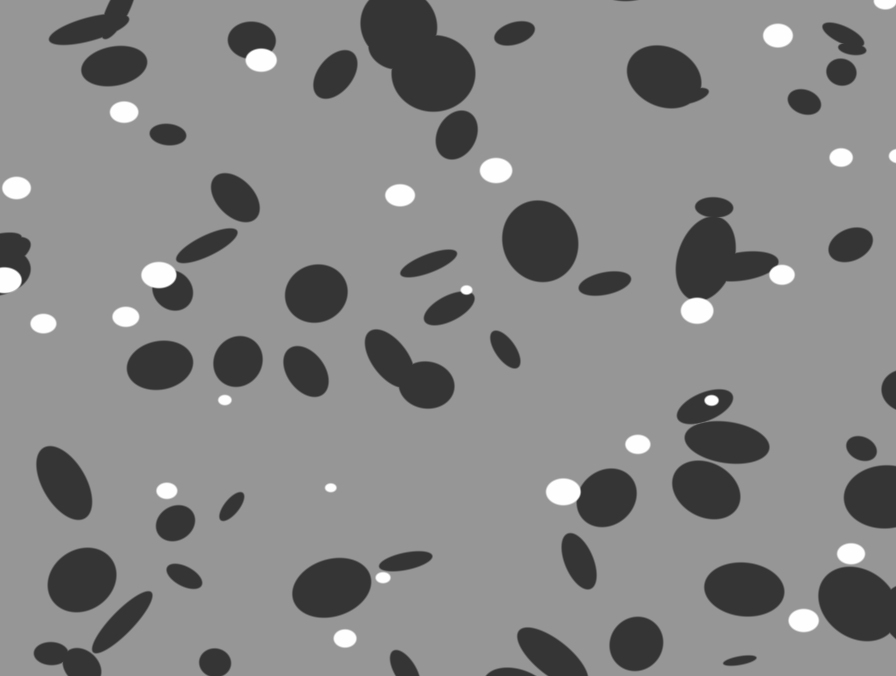
Write a Shadertoy shader that draws this pattern.

```glsl
// Scattered dark tilted ellipses and small white level ovals on flat grey.

const vec3 GREY = vec3(0.59);
const vec3 CHARCOAL = vec3(0.208);
const vec3 WHITE = vec3(0.995);
const float EDGE_SOFTNESS = 0.0028; // in canvas heights

// Integer hash: three values in 0..1 for a cell and a seed.
vec3 hash3(ivec2 cell, int seed) {
    uvec3 v = uvec3(ivec3(cell + 64, seed)) * 1664525u + 1013904223u;
    v.x += v.y * v.z; v.y += v.z * v.x; v.z += v.x * v.y;
    v ^= v >> 16u;
    v.x += v.y * v.z; v.y += v.z * v.x; v.z += v.x * v.y;
    return vec3(v >> 8u) / 16777216.0;
}

vec2 rotate(vec2 p, float angle) {
    float c = cos(angle), s = sin(angle);
    return vec2(c * p.x + s * p.y, c * p.y - s * p.x);
}

// Approximate signed distance to an ellipse with the given half axes.
float ellipseDistance(vec2 p, vec2 radii) {
    float scaled = max(length(p / radii), 1e-4);
    float slope = max(length(p / (radii * radii)), 1e-3);
    return scaled * (scaled - 1.0) / slope;
}

// Distance to the nearest ellipse, one per loosely jittered cell.
float scatterDistance(vec2 p, float cellSize, vec2 sizeRange,
                      vec2 ratioRange, float maxTilt, int seed) {
    ivec2 home = ivec2(floor(p / cellSize));
    float nearest = 1.0;
    for (int y = -1; y <= 1; y++) {
        for (int x = -1; x <= 1; x++) {
            ivec2 cell = home + ivec2(x, y);
            vec3 place = hash3(cell, seed);
            vec3 shape = hash3(cell, seed + 1);
            vec2 jitter = mix(vec2(-0.25), vec2(1.25), place.xy);
            vec2 center = (vec2(cell) + jitter) * cellSize;
            float halfLength = mix(sizeRange.x, sizeRange.y, shape.x);
            float ratio = mix(ratioRange.x, ratioRange.y, shape.y);
            float tilt = (place.z - shape.z) * maxTilt;
            vec2 local = rotate(p - center, tilt);
            nearest = min(nearest, ellipseDistance(local, halfLength * vec2(1.0, ratio)));
        }
    }
    return nearest;
}

// Soft fill of a shape, never sharper than one pixel.
float coverage(float dist, float pixel) {
    float halfWidth = 0.5 * max(EDGE_SOFTNESS, pixel) * 1.3;
    return 1.0 - smoothstep(-halfWidth, halfWidth, dist);
}

void mainImage(out vec4 fragColor, in vec2 fragCoord) {
    float pixel = 1.0 / iResolution.y;
    vec2 p = fragCoord * pixel;

    float darkDist = scatterDistance(p, 0.153, vec2(0.02, 0.067), vec2(0.25, 0.95), 1.5, 11);
    float whiteDist = scatterDistance(p, 0.25, vec2(0.008, 0.026), vec2(0.74, 0.8), 0.0, 47);

    // White ovals lie on top of the dark ones.
    vec3 color = mix(GREY, CHARCOAL, coverage(darkDist, pixel));
    color = mix(color, WHITE, coverage(whiteDist, pixel));
    fragColor = vec4(color, 1.0);
}
```
